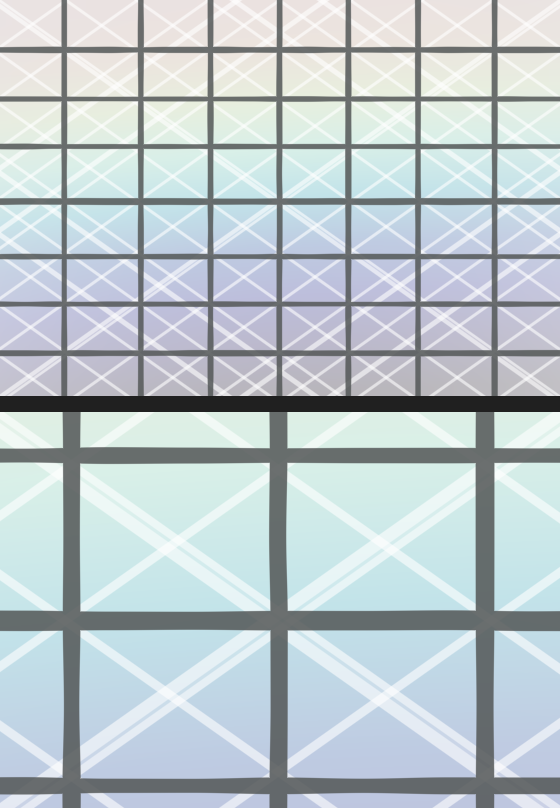
Top, the full canvas; bottom, a detail of the centre.
Reproduce this pattern procedurally as a Shadertoy shader.

```glsl
float hash(vec2 p) {
    vec3 q = fract(vec3(p.xyx) * 0.1031);
    q += dot(q, q.yzx + 33.33);
    return fract((q.x + q.y) * q.z);
}

float smoothNoise(float t, float seed) {
    float cell = floor(t);
    float f = fract(t);
    return mix(hash(vec2(cell, seed)), hash(vec2(cell + 1.0, seed)), f * f * (3.0 - 2.0 * f));
}

// Antialiased coverage of a line at a given distance from its axis
float stroke(float dist, float halfWidth, float blur) {
    return 1.0 - smoothstep(halfWidth - blur, halfWidth + blur, abs(dist));
}

// Vertical sky gradient, t = 0 at the top
vec3 pastelGradient(float t) {
    const vec3 stops[9] = vec3[9](
        vec3(0.92, 0.885, 0.88), vec3(0.925, 0.895, 0.87), vec3(0.91, 0.935, 0.87),
        vec3(0.85, 0.94, 0.91), vec3(0.76, 0.89, 0.915), vec3(0.745, 0.795, 0.885),
        vec3(0.74, 0.745, 0.86), vec3(0.735, 0.725, 0.80), vec3(0.72, 0.71, 0.73));
    float s = clamp(t, 0.0, 1.0) * 8.0;
    int i = min(int(s), 7);
    return mix(stops[i], stops[i + 1], s - float(i));
}

// One family of parallel diagonals; level is zero on the main diagonal
float diagonals(float level, float scale, float blur) {
    const float spacing = 0.127;
    float nearest = round(level / spacing);
    float thin = nearest == 0.0 ? 0.0
        : stroke((level - nearest * spacing) * scale, 0.0038, blur);
    float heavy = max(stroke((abs(level) - 0.427) * scale, 0.0064, blur),
                      stroke((abs(level) - 0.583) * scale, 0.0064, blur));
    float main = stroke(level * scale, 0.0100, blur);
    float slit = stroke(level * scale - 0.002, 0.0014, blur);
    return max(max(thin, heavy), main * (1.0 - 0.7 * slit));
}

// Mirrored bars across one axis, with slightly uneven edges along the other
float bars(float across, float along, vec4 offsets, vec4 halfWidths, float seed, float blur) {
    float coverage = 0.0;
    for (int i = 0; i < 4; i++) {
        float id = seed + float(i) + (across < 0.0 ? 7.0 : 0.0);
        float wobble = (smoothNoise(along * 14.0, id) - 0.5) * 0.0016;
        coverage = max(coverage, stroke(abs(across) - offsets[i], halfWidths[i] + wobble, blur));
    }
    return coverage;
}

void mainImage(out vec4 fragColor, in vec2 fragCoord) {
    float aspect = iResolution.x / iResolution.y;
    vec2 uv = fragCoord / iResolution.xy;
    vec2 centered = uv - vec2(0.499, 0.491);
    vec2 p = centered * vec2(aspect, 1.0);
    float blur = 0.8 / iResolution.y;

    // Background, tilted and paler toward the sides
    float side = uv.x - 0.5;
    vec3 color = pastelGradient(1.0 - uv.y + 0.10 * side - 0.06 * side * side);
    color = mix(color, vec3(0.90, 0.91, 0.92), 0.9 * side * side);

    // Translucent white bracing
    float scale = inversesqrt(1.0 + 1.0 / (aspect * aspect));
    float rising = diagonals(centered.x - centered.y, scale, blur);
    float falling = diagonals(centered.x + centered.y, scale, blur);
    color = mix(color, vec3(1.0), 0.60 * rising);
    color = mix(color, vec3(1.0), 0.60 * falling);

    // Dark window grid
    float columns = bars(p.x, p.y, vec4(0.0, 0.174, 0.350, 0.5434), vec4(0.0072), 1.0, blur);
    float rows = bars(p.y, p.x, vec4(0.0, 0.139, 0.259, 0.383),
                      vec4(0.0083, 0.0066, 0.0064, 0.0074), 21.0, blur);
    color = mix(color, vec3(0.33, 0.345, 0.345), 0.86 * max(columns, rows));

    fragColor = vec4(color, 1.0);
}
```
